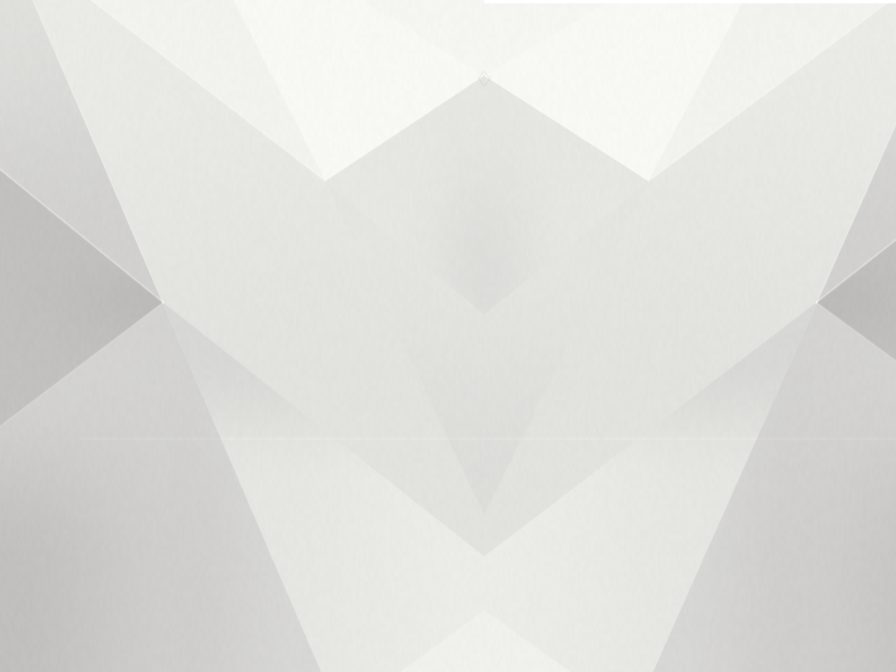
Write a Shadertoy shader that draws this background.

```glsl
// Layout: x is distance from the fold axis, y runs down; unit is canvas height
const float AXIS = 0.7205;
const float RIGHT_STRETCH = 1.035;
const vec2 APEX = vec2(0.0, 0.113);
const vec2 KNEE = vec2(0.236, 0.270);
const vec2 WING = vec2(0.478, 0.450);
const vec2 DIAMOND_TIP = vec2(0.0, 0.469);
const vec2 INNER_TIP = vec2(0.0, 0.766);
const vec2 OUTER_TIP = vec2(0.0, 0.828);
const vec2 PEAK = vec2(0.0, 0.908);
const vec2 PEAK_FOOT = vec2(0.125, 1.0);
const vec2 STEEP_TOP = vec2(0.672, 0.0);
const vec2 STEEP_FOOT = vec2(0.243, 1.0);
const vec2 BAND_TOP = vec2(0.585, 0.0);
const vec2 PANE_TOP = vec2(0.373, 0.0);
const vec2 CROWN_TOP = vec2(0.182, 0.0);
const vec2 NOTCH_HIGH = vec2(0.7205, 0.252);
const vec2 NOTCH_LOW = vec2(0.7205, 0.634);

// Finish
const float EDGE = 0.0016;
const float CREASE_WIDTH = 0.0016;
const float CREASE_Y = 0.653;
const float GRAIN_SCALE = 260.0;
const float GRAIN = 0.012;
const vec3 DARK_TINT = vec3(1.006, 1.0, 0.994);
const vec3 LIGHT_TINT = vec3(1.002, 1.002, 0.989);

float hash(vec2 p) {
    vec3 h = fract(vec3(p.xyx) * 0.1031);
    h += dot(h, h.yzx + 33.33);
    return fract((h.x + h.y) * h.z);
}

float noise(vec2 p) {
    vec2 i = floor(p), f = fract(p);
    f = f * f * (3.0 - 2.0 * f);
    return mix(mix(hash(i), hash(i + vec2(1, 0)), f.x),
               mix(hash(i + vec2(0, 1)), hash(i + vec2(1, 1)), f.x), f.y);
}

// 1 below (or outside) the line through a and b, 0 above (or inside)
float below(vec2 p, vec2 a, vec2 b) {
    vec2 d = b - a, r = p - a;
    return smoothstep(-EDGE, EDGE, (d.x * r.y - d.y * r.x) / length(d));
}

float above(vec2 p, vec2 a, vec2 b) {
    return 1.0 - below(p, a, b);
}

// Thin soft line along a segment
float crease(vec2 p, vec2 a, vec2 b) {
    vec2 d = b - a, r = p - a;
    float gap = length(r - d * clamp(dot(r, d) / dot(d, d), 0.0, 1.0));
    return exp(-gap * gap / (CREASE_WIDTH * CREASE_WIDTH));
}

float glow(vec2 p, vec2 center, vec2 radius) {
    vec2 d = (p - center) / radius;
    return exp(-dot(d, d));
}

void mainImage(out vec4 fragColor, in vec2 fragCoord) {
    vec2 uv = fragCoord / iResolution.xy;
    vec2 page = vec2(uv.x * 4.0 / 3.0, 1.0 - uv.y);
    float offset = page.x - AXIS;
    vec2 p = vec2(offset > 0.0 ? offset / RIGHT_STRETCH : -offset, page.y);

    // Broad middle sheet
    float shade = mix(0.915, 0.882, smoothstep(0.0, 0.6, p.y));

    // Bright upper panes
    float upper = above(p, KNEE, BAND_TOP) * above(p, APEX, KNEE);
    float pane = mix(0.945, 0.968, above(p, KNEE, PANE_TOP));
    pane = mix(pane, 0.958, above(p, APEX, CROWN_TOP));
    shade = mix(shade, pane, upper);

    // Diamond and the inner point beneath it
    float diamond = below(p, APEX, KNEE) * above(p, DIAMOND_TIP, KNEE);
    float diamondShade = 0.900 - 0.038 * glow(p, vec2(0.0, 0.42), vec2(0.08, 0.17));
    shade = mix(shade, diamondShade, diamond);
    float inner = below(p, DIAMOND_TIP, KNEE) * above(p, INNER_TIP, KNEE);
    shade = mix(shade, mix(0.892, 0.862, smoothstep(0.35, 0.72, p.y)), inner);

    // Lower sheet, darker towards the wing
    float lower = below(p, OUTER_TIP, WING) * above(p, STEEP_FOOT, STEEP_TOP);
    float lowerShade = mix(0.842, 0.895, smoothstep(0.52, 0.72, p.y));
    lowerShade += 0.025 * smoothstep(0.35, 0.0, p.x);
    shade = mix(shade, lowerShade, lower);
    shade = mix(shade, 0.938, below(p, PEAK, PEAK_FOOT));

    // Grey side wings: top, notch and bottom
    float side = below(p, STEEP_FOOT, STEEP_TOP);
    float topShade = mix(0.870, 0.815, smoothstep(0.0, 0.36, p.y));
    float notchShade = 0.755 - 0.025 * glow(p, WING, vec2(0.14, 0.06));
    float footShade = 0.825 - 0.055 * smoothstep(0.45, 0.72, p.x) * smoothstep(0.55, 0.85, p.y);
    footShade += 0.035 * smoothstep(0.45, 0.27, p.x) - 0.02 * smoothstep(0.5, 0.9, p.y);
    float wing = mix(topShade, notchShade, below(p, WING, NOTCH_HIGH));
    wing = mix(wing, footShade, below(p, WING, NOTCH_LOW));
    shade = mix(shade, wing, side);

    // Raised creases and the small stud at the apex
    shade += 0.07 * crease(p, WING, NOTCH_HIGH) + 0.025 * crease(p, WING, NOTCH_LOW);
    shade += 0.015 * (crease(p, WING, STEEP_TOP) + crease(p, KNEE, BAND_TOP));
    shade += 0.018 * crease(p, vec2(0.0, CREASE_Y), vec2(0.60, CREASE_Y));
    float stud = abs(p.x * 1.3 + abs(p.y - APEX.y - 0.004) - 0.011);
    shade -= 0.04 * smoothstep(0.003, 0.0, stud);

    // Paper grain, tint and the white strip at the top right
    shade += GRAIN * (noise(page * GRAIN_SCALE * vec2(1.0, 0.5)) - 0.5);
    vec3 color = shade * mix(DARK_TINT, LIGHT_TINT, smoothstep(0.74, 0.88, shade));
    float strip = smoothstep(-EDGE, EDGE, offset) * smoothstep(0.006, 0.004, page.y);
    fragColor = vec4(mix(color, vec3(1.0), strip), 1.0);
}
```
